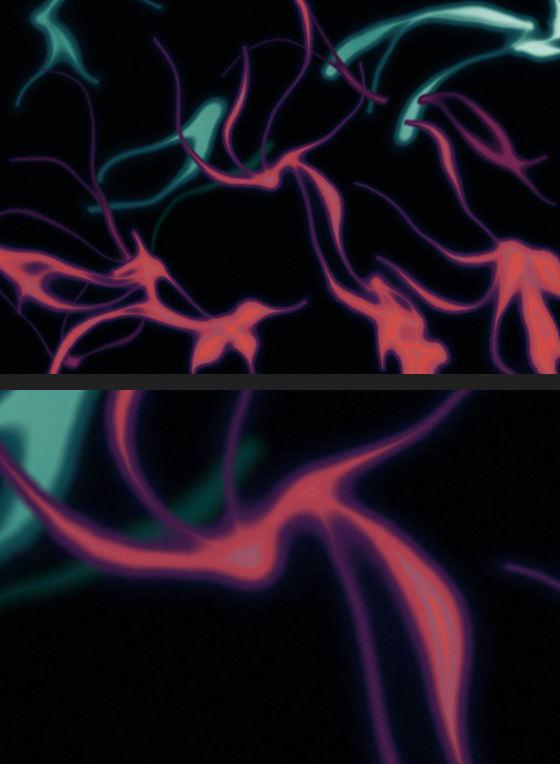
Top, the full canvas; bottom, a detail of the centre.
This background is drawn by a Shadertoy shader. Its source:

```glsl
float hash(vec2 p) {
    vec3 q = fract(p.xyx * 0.1031);
    q += dot(q, q.yzx + 33.33);
    return fract((q.x + q.y) * q.z);
}

float noise(vec2 p) {
    vec2 i = floor(p), f = fract(p);
    f = f * f * f * (f * (f * 6.0 - 15.0) + 10.0);
    return mix(mix(hash(i), hash(i + vec2(1, 0)), f.x),
               mix(hash(i + vec2(0, 1)), hash(i + vec2(1, 1)), f.x), f.y);
}

vec2 swirl(vec2 p) {
    return vec2(noise(p), noise(p + 41.7)) - 0.5;
}

float smoothMin(float a, float b, float k) {
    float h = max(k - abs(a - b), 0.0) / k;
    return min(a, b) - h * h * k * 0.25;
}

// Distance to one bent strand that swells somewhere along its length
float strand(vec2 p, vec2 a, vec2 b, float bend, float girth, float swell) {
    vec2 axis = b - a, side = vec2(-axis.y, axis.x), last = a;
    float nearest = 9.0, along = 0.0;
    for (int j = 1; j <= 14; j++) {
        float t = float(j) / 14.0;
        vec2 next = a + axis * t + side * t * (1.0 - t) * (4.0 * bend + 1.4 * (0.5 - t));
        vec2 seg = next - last, rel = p - last;
        float h = clamp(dot(rel, seg) / dot(seg, seg), 0.0, 1.0);
        vec2 gap = rel - seg * h;
        float d = dot(gap, gap);
        if (d < nearest) {
            nearest = d;
            along = t + (h - 1.0) / 14.0;
        }
        last = next;
    }
    float u = (along - swell) / 0.27;
    return sqrt(nearest) - girth * (0.18 + exp(-u * u));
}

// Strands spreading from a hub, webbed together where they meet
float fan(vec2 p, vec2 hub, float aim, float spread, float reach, float girth, int count) {
    float d = 1.0;
    for (int i = 0; i < count; i++) {
        vec2 seed = hub * 131.0 + float(i) * vec2(7.3, 3.1);
        float place = (float(i) + 0.25 + 0.5 * hash(seed)) / float(count) - 0.5;
        float angle = aim + spread * place;
        float len = reach * (0.75 + 0.5 * hash(seed + 11.0));
        vec2 tip = hub + len * vec2(cos(angle), sin(angle));
        float bend = (hash(seed + 23.0) - 0.5) * 0.6;
        d = smoothMin(d, strand(p, hub, tip, bend, girth, hash(seed + 37.0)), 0.035);
    }
    return d;
}

// Dark halo, coloured rim and bright core
vec3 ink(vec3 under, float d, vec3 halo, vec3 rim, vec3 core) {
    vec3 col = max(under, halo * exp(-max(d, 0.0) / 0.012));
    col = mix(col, rim, 1.0 - smoothstep(-0.004, 0.006, d));
    return mix(col, core, 1.0 - smoothstep(-0.012, -0.003, d));
}

void mainImage(out vec4 fragColor, in vec2 fragCoord) {
    vec2 uv = fragCoord / iResolution.y;
    vec2 p = uv + 0.07 * swirl(uv * 3.5) + 0.016 * swirl(uv * 11.0);
    float flow = noise(p * 6.0);
    vec3 navy = vec3(0.04, 0.06, 0.17);
    vec3 purple = vec3(0.25, 0.10, 0.28);
    vec3 mauve = vec3(0.54, 0.35, 0.46);
    vec3 col = vec3(0.0, 0.008, 0.015);

    // Faint teal drift
    float drift = fan(p, vec2(0.74, 0.61), 3.78, 0.2, 0.42, 0.014, 1);
    col += vec3(0.02, 0.20, 0.19) * (1.0 - smoothstep(-0.015, 0.014, drift));

    // Teal currents
    float teal = fan(p, vec2(1.44, 0.93), 3.65, 0.8, 0.48, 0.026, 3);
    teal = smoothMin(teal, fan(p, vec2(1.40, 0.86), 0.6, 1.5, 0.22, 0.030, 2), 0.03);
    teal = min(teal, fan(p, vec2(0.57, 0.70), 3.75, 0.3, 0.34, 0.026, 2));
    teal = min(teal, fan(p, vec2(0.11, 0.97), -0.9, 3.2, 0.25, 0.015, 3));
    vec3 mint = mix(vec3(0.13, 0.48, 0.45), vec3(0.36, 0.64, 0.58), flow);
    mint = mix(mint, vec3(0.72, 0.86, 0.82),
               smoothstep(0.008, 0.026, -teal) * smoothstep(0.9, 1.4, uv.x));
    col = ink(col, teal * 0.65, vec3(0.02, 0.09, 0.15), vec3(0.06, 0.27, 0.30), mint);

    // Thin violet veils
    float veil = fan(p, vec2(0.33, 0.33), 2.4, 1.5, 0.46, 0.004, 3);
    veil = min(veil, fan(p, vec2(1.15, 0.71), -0.6, 0.5, 0.42, 0.014, 2));
    veil = min(veil, fan(p, vec2(1.04, 0.74), 2.7, 0.9, 0.48, 0.003, 2));
    veil = min(veil, fan(p, vec2(0.22, 0.05), 1.6, 2.6, 0.24, 0.006, 3));
    col = ink(col, veil, navy * 0.7, purple * 0.75, vec3(0.43, 0.13, 0.32));

    // Coral streams reaching upward
    float coral = fan(p, vec2(0.75, 0.52), 1.65, 2.0, 0.46, 0.013, 4);
    coral = smoothMin(coral, fan(p, vec2(0.80, 0.57), -1.0, 0.3, 0.46, 0.022, 2), 0.03);
    coral = smoothMin(coral, fan(p, vec2(0.42, 0.30), 3.2, 0.9, 0.42, 0.016, 3), 0.03);
    coral = smoothMin(coral, fan(p, vec2(1.36, 0.31), 2.6, 1.6, 0.38, 0.014, 3), 0.03);

    // Heavy coral pools along the bottom
    coral = smoothMin(coral, fan(p, vec2(0.62, 0.14), 2.9, 1.4, 0.42, 0.019, 4), 0.03);
    coral = smoothMin(coral, fan(p, vec2(0.64, 0.13), -0.9, 3.2, 0.16, 0.030, 3), 0.04);
    coral = smoothMin(coral, fan(p, vec2(1.02, 0.22), -1.1, 1.4, 0.22, 0.036, 3), 0.04);
    coral = smoothMin(coral, fan(p, vec2(1.38, 0.28), -1.1, 1.5, 0.26, 0.036, 4), 0.04);
    float streak = smoothstep(0.3, 1.0, sin(coral * 230.0 + flow * 9.0));
    vec3 core = mix(vec3(0.66, 0.24, 0.31), vec3(0.80, 0.29, 0.28), smoothstep(0.01, 0.03, -coral));
    core = mix(core, mauve, streak * (0.35 + 0.4 * smoothstep(0.2, 0.7, uv.y)));
    col = ink(col, coral, navy * 1.1, purple, core);

    // Fine grain
    col += 0.012 * (noise(uv * 300.0) - 0.5);
    fragColor = vec4(clamp(col, 0.0, 1.0), 1.0);
}
```
